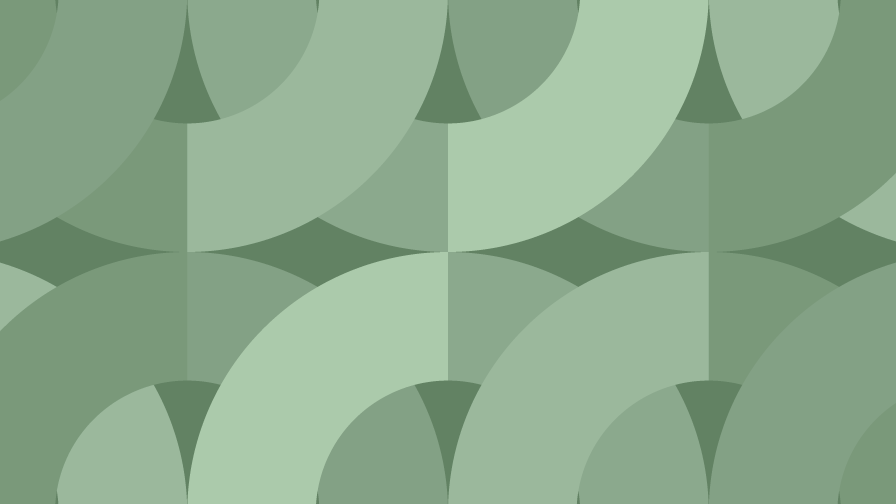
This pattern is drawn by a WebGL 2 fragment shader. Its source:

```glsl
#version 300 es
precision highp float;
// Two mirrored rows of overlapping quarter rings in flat sage greens.

#define CELL 0.5174       // tile side, in canvas heights
#define INNER 0.507       // inner radius of a ring, in tiles
#define OUTER 1.0         // outer radius of a ring, in tiles
#define COLUMNS 4         // tiles before the colours repeat
#define SAMPLES 4         // antialiasing grid per side

uniform vec2 u_resolution;
out vec4 fragColor;

const vec3 BACKGROUND = vec3(0.386, 0.510, 0.390);
const vec3 MOSS  = vec3(0.480, 0.600, 0.480);
const vec3 SAGE  = vec3(0.514, 0.630, 0.522);
const vec3 FERN  = vec3(0.545, 0.661, 0.553);
const vec3 MIST  = vec3(0.606, 0.722, 0.612);
const vec3 PALE  = vec3(0.671, 0.794, 0.671);

// Ring colours by column: upper layer and lower layer
const vec3 OVER[COLUMNS]  = vec3[COLUMNS](SAGE, MIST, PALE, MOSS);
const vec3 UNDER[COLUMNS] = vec3[COLUMNS](MOSS, FERN, SAGE, MIST);

bool inRing(vec2 p, vec2 center) {
    float radius = distance(p, center);
    return radius > INNER && radius < OUTER;
}

// Pattern colour at p, in tiles from the canvas centre
vec3 pattern(vec2 p) {
    // The lower row is the upper row turned by half a circle
    if (p.y < 0.0) p = -p;

    int column = int(mod(floor(p.x) + 2.0, float(COLUMNS)));
    vec2 tile = vec2(fract(p.x), p.y);

    if (inRing(tile, vec2(0.0, 1.0))) return OVER[column];
    if (inRing(tile, vec2(1.0, 1.0))) return UNDER[column];
    return BACKGROUND;
}

void main() {
    // Average a regular grid of points inside the pixel
    vec3 color = vec3(0.0);
    for (int j = 0; j < SAMPLES; j++) {
        for (int i = 0; i < SAMPLES; i++) {
            vec2 offset = (vec2(i, j) + 0.5) / float(SAMPLES) - 0.5;
            vec2 p = gl_FragCoord.xy + offset - 0.5 * u_resolution;
            color += pattern(p / (u_resolution.y * CELL));
        }
    }
    fragColor = vec4(color / float(SAMPLES * SAMPLES), 1.0);
}
```
